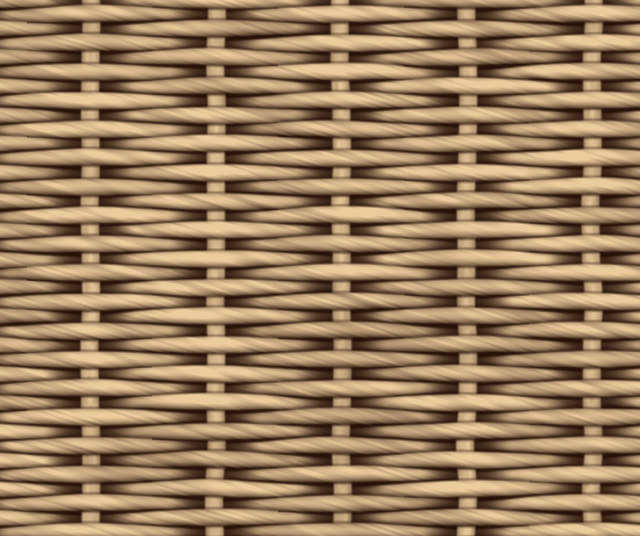
Write a Shadertoy shader that draws this texture.

```glsl
const float PI = 3.14159265;
const float STAKE_GAP = 0.1963;    // stake spacing, in canvas widths
const float FIRST_STAKE = 0.14;
const float ROW_PITCH = 0.02246;   // strand spacing, in canvas widths
const float FIRST_ROW = 0.0222;    // distance below the top edge
const float STAKE_HALF = 0.0142;
const vec3 SHADOW = vec3(0.15, 0.065, 0.03);
const vec3 STRAW = vec3(0.84, 0.72, 0.55);

float hash(vec2 p) {
    return fract(sin(dot(p, vec2(127.1, 311.7))) * 43758.5453);
}

float noise(vec2 p) {
    vec2 i = floor(p), f = fract(p);
    f = f * f * (3.0 - 2.0 * f);
    return mix(mix(hash(i), hash(i + vec2(1, 0)), f.x),
               mix(hash(i + vec2(0, 1)), hash(i + vec2(1, 1)), f.x), f.y);
}

float coverage(float dist, float soft) {
    return 1.0 - smoothstep(-soft, soft, dist);
}

// Closest row whose parity matches, so strands alternate over and under
float nearestRow(float row, float parity) {
    return 2.0 * floor((row - parity) * 0.5 + 0.5) + parity;
}

// 1 in front of a stake, 0 behind the next one
float strandLift(float stakePos, float row) {
    return 0.5 + 0.5 * cos(PI * (stakePos - row));
}

float strandHalf(float lift) {
    return 0.24 + 0.36 * pow(max(lift, 0.0), 0.6);
}

// Height above the strand's centre, with a slight tilt per visible segment
float strandOffset(float stakePos, float row, float id) {
    float segment = floor((stakePos - id) * 0.5 + 0.5);
    float along = stakePos - id - 2.0 * segment;
    float tilt = (hash(vec2(segment, id)) - 0.5) * 0.12 * along;
    float sway = (noise(vec2(stakePos * 2.2, id * 7.3)) - 0.5) * 0.14;
    float sag = 0.1 * (1.0 - strandLift(stakePos, id));
    return id - row + tilt + sway + sag;
}

// Twisted fibres running down to the right
float fibre(float along, float offset, float seed) {
    float twist = offset + along * 0.32;
    float fine = noise(vec2(along * 0.4 + seed, twist * 5.5));
    float broad = noise(vec2(along * 0.2 + seed * 3.0, twist * 2.0));
    return 0.5 * fine + 0.5 * broad - 0.5;
}

// Rounded body lit from above, brightest where it bulges forward
float strandTone(float stakePos, float offset, float halfHeight, float id) {
    float segment = floor((stakePos - id) * 0.5 + 0.5);
    float seed = hash(vec2(id, segment + 11.0));
    float v = clamp(offset / halfHeight, -1.0, 1.0);
    float body = 1.02 - 0.55 * (v - 0.25) * (v - 0.25);
    float along = stakePos * STAKE_GAP / ROW_PITCH;
    float bulge = mix(0.84, 1.05, strandLift(stakePos, id));
    return bulge * (body + 0.46 * fibre(along, offset, seed * 40.0) + 0.18 * (seed - 0.5));
}

void mainImage(out vec4 fragColor, in vec2 fragCoord) {
    vec2 p = vec2(fragCoord.x, iResolution.y - fragCoord.y) / iResolution.x;
    float row = (p.y - FIRST_ROW) / ROW_PITCH;
    float stakePos = (p.x - FIRST_STAKE) / STAKE_GAP;
    float soft = max(0.12, 1.0 / (iResolution.x * ROW_PITCH));

    float stake = floor(stakePos + 0.5);
    float parity = mod(stake, 2.0);
    float overId = nearestRow(row, parity);
    float underId = nearestRow(row, 1.0 - parity);
    float overLift = strandLift(stakePos, overId);
    float underLift = 1.0 - overLift;
    float overHalf = strandHalf(overLift);
    float underHalf = strandHalf(underLift);
    float overOffset = strandOffset(stakePos, row, overId);
    float underOffset = strandOffset(stakePos, row, underId);
    float overEdge = abs(overOffset) - overHalf;

    // Strand passing behind, darker towards the stake
    float openness = smoothstep(-0.1, 0.3, overEdge);
    float depthShade = mix(0.12, 1.0, smoothstep(-0.02, 0.32, underLift));
    float edgeShade = mix(0.65, 1.0, clamp(max(openness, 2.0 * underLift), 0.0, 1.0));
    float underTone = strandTone(stakePos, underOffset, underHalf, underId);
    float tone = underTone * depthShade * edgeShade
               * coverage(abs(underOffset) - underHalf, soft);

    // Upright stake, shaded beneath each crossing strand
    float bend = (noise(vec2(row * 0.3, stake * 9.0)) - 0.5) * 0.006;
    float across = ((stakePos - stake) * STAKE_GAP + bend) / STAKE_HALF;
    float grain = noise(vec2(across * 2.5 + stake * 13.0, row * 1.2)) - 0.5;
    float stakeTone = (1.0 - 0.3 * across * across + 0.16 * grain)
                    * mix(0.55, 1.0, smoothstep(0.0, 0.24, overEdge));
    float stakeSoft = soft * ROW_PITCH / STAKE_HALF;
    tone = mix(tone, stakeTone, coverage(abs(across) - 1.0, stakeSoft));

    // Strand passing in front
    float overTone = strandTone(stakePos, overOffset, overHalf, overId);
    tone = mix(tone, overTone, coverage(overEdge, soft));

    // Uneven weathering across the whole weave
    tone *= 0.93 + 0.14 * noise(p * 7.0);
    fragColor = vec4(mix(SHADOW, STRAW, clamp(tone, 0.0, 1.12)), 1.0);
}
```
